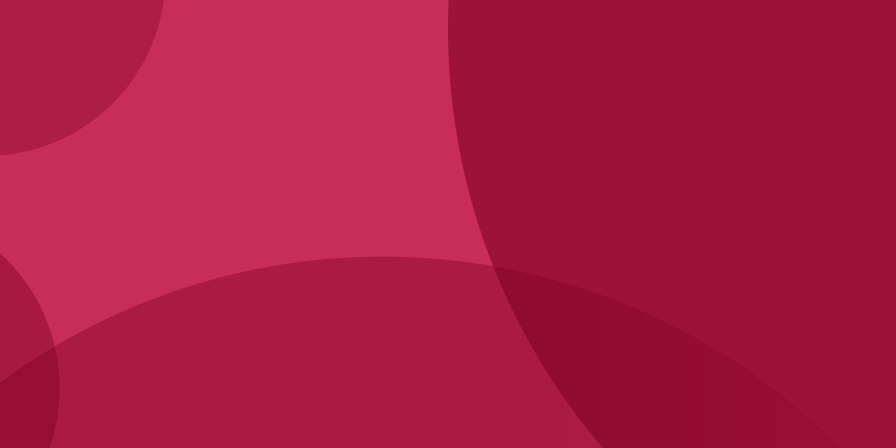
Give the GLSL for this background, as a Shadertoy shader.

```glsl
const vec3 ROSE = vec3(0.784, 0.176, 0.349);
const vec3 WINE = vec3(0.502, 0.0, 0.141);

// Discs: centre x, centre y, radius (canvas heights), opacity
const vec4 TOP_LEFT    = vec4(-0.031, 1.052, 0.400, 0.36);
const vec4 BOTTOM_LEFT = vec4(-0.277, 0.133, 0.410, 0.45);
const vec4 RIGHT       = vec4(2.4375, 0.935, 1.4375, 0.60);
const vec4 BOTTOM      = vec4(0.854, -1.0104, 1.4375, 0.42);

// Horizontal span over which the bottom disc thins out
const float FADE_START = 1.15;
const float FADE_END = 1.95;
const float FADE_AMOUNT = 0.5;

// Antialiased opacity of a disc at point p
float discAlpha(vec2 p, vec4 disc, float pixel) {
    float dist = length(p - disc.xy) - disc.z;
    return disc.w * clamp(0.5 - dist / pixel, 0.0, 1.0);
}

void mainImage(out vec4 fragColor, in vec2 fragCoord) {
    float pixel = 1.0 / iResolution.y;
    vec2 p = fragCoord * pixel;
    p.x *= 2.0 * iResolution.y / iResolution.x; // canvas is two units wide

    float thinning = 1.0 - FADE_AMOUNT * smoothstep(FADE_START, FADE_END, p.x);

    // Layer translucent discs over the flat ground
    vec3 color = ROSE;
    color = mix(color, WINE, discAlpha(p, TOP_LEFT, pixel));
    color = mix(color, WINE, discAlpha(p, BOTTOM_LEFT, pixel));
    color = mix(color, WINE, discAlpha(p, RIGHT, pixel));
    color = mix(color, WINE, discAlpha(p, BOTTOM, pixel) * thinning);

    fragColor = vec4(color, 1.0);
}
```
